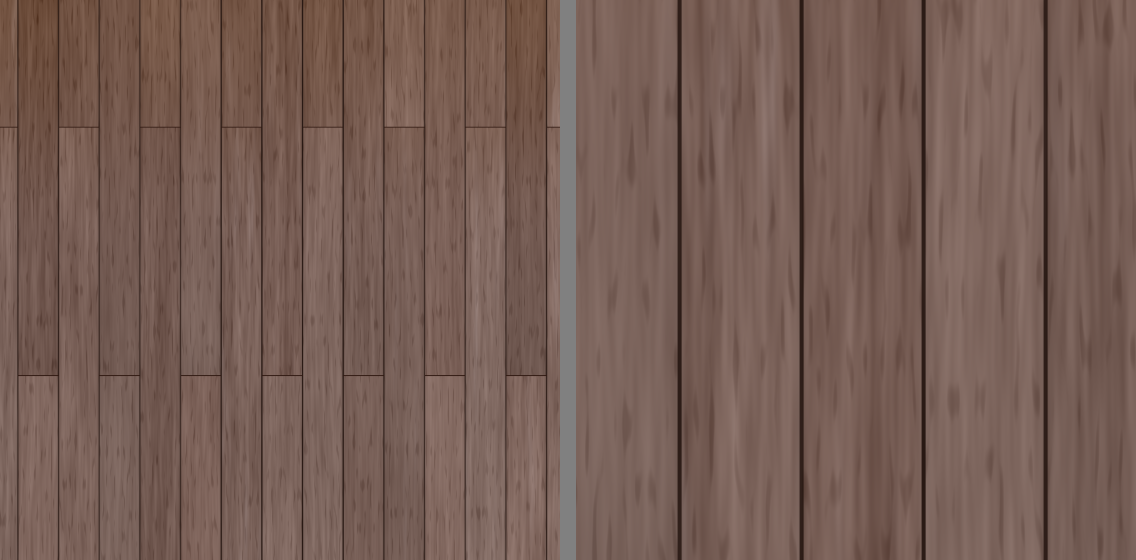
Left, the full canvas; right, a detail of the centre.
This texture is drawn by a Shadertoy shader. Its source:

```glsl
// Floor of narrow upright wood planks laid in running bond, with thin dark seams.
// Each plank gets a hashed tone and its own stretched gradient-noise grain:
// wavy fibres, short dark pores and occasional pale streaks.

const float PLANK_WIDTH = 0.07262;
const float PLANK_LENGTH = 0.8868;
const vec2 FIRST_CORNER = vec2(0.0319, 0.3294);
const float SEAM_WIDTH = 0.0024;
const float JOINT_WIDTH = 0.0019;

const vec3 WOOD = vec3(0.485, 0.380, 0.345);
const vec3 WARM_SHIFT = vec3(-0.012, -0.030, -0.062);
const vec3 GREY_SHIFT = vec3(-0.012, 0.008, 0.014);
const vec3 PALE_SHIFT = vec3(0.075, 0.085, 0.095);
const vec3 SEAM_COLOR = vec3(0.14, 0.08, 0.06);
const vec3 JOINT_COLOR = vec3(0.19, 0.10, 0.07);

float hash(vec2 p) {
    vec3 q = fract(p.xyx * 0.1031);
    q += dot(q, q.yzx + 33.33);
    return fract((q.x + q.y) * q.z);
}

vec2 gradient(vec2 cell) {
    float angle = 6.28318 * hash(cell);
    return vec2(cos(angle), sin(angle));
}

// Gradient noise, roughly -0.7 to 0.7
float noise(vec2 p) {
    vec2 i = floor(p), f = p - i;
    vec2 u = f * f * f * (f * (f * 6.0 - 15.0) + 10.0);
    vec2 e = vec2(1.0, 0.0);
    float low = mix(dot(gradient(i), f), dot(gradient(i + e.xy), f - e.xy), u.x);
    float high = mix(dot(gradient(i + e.yx), f - e.yx),
                     dot(gradient(i + e.xx), f - e.xx), u.x);
    return mix(low, high, u.y);
}

// Coverage of a line at signed distance d, smoothed over one pixel
float lineCoverage(float d, float width, float pixel) {
    return clamp(0.5 + (0.5 * width - abs(d)) / pixel, 0.0, min(1.0, width / pixel));
}

// Base tone of one plank; course counts the staggered rows
vec3 plankTone(vec2 id, float course, vec2 uv) {
    float light = 0.055 * (hash(id + 17.0) - 0.5)
                + 0.016 * (abs(course) - 1.0)
                + 0.030 * (uv.x - 0.5);
    float grey = hash(id + 53.0) * (1.0 - smoothstep(0.2, 0.9, uv.y));
    float warm = smoothstep(0.55, 1.05, uv.y) * mix(0.7, 1.2, hash(id + 71.0));
    return WOOD + light + GREY_SHIFT * grey + WARM_SHIFT * warm;
}

// Brightness change from fibres, broad figure and pores
float woodGrain(vec2 p, float strength) {
    p.x += 0.006 * noise(p * vec2(9.0, 2.5));
    float figure = noise(p * vec2(42.0, 2.2));
    float fibre = noise(p * vec2(130.0, 5.0));
    float fine = noise(p * vec2(260.0, 16.0) + 31.0);
    float pores = smoothstep(0.18, 0.5, noise(p * vec2(210.0, 26.0) + 7.0));
    return strength * (0.040 * figure + 0.055 * fibre + 0.045 * fine) - 0.060 * pores;
}

// Strength of the pale mineral streaks, present on some planks only
float paleStreaks(vec2 p, vec2 id) {
    float amount = smoothstep(0.5, 0.95, hash(id + 91.0));
    float band = smoothstep(0.05, 0.5, noise(p * vec2(65.0, 3.0) + 13.0));
    float breaks = 0.6 + 0.8 * noise(p * vec2(170.0, 14.0));
    return amount * band * breaks;
}

void mainImage(out vec4 fragColor, in vec2 fragCoord) {
    vec2 uv = fragCoord / iResolution.xy;
    vec2 pixel = 1.0 / iResolution.xy;

    // Plank layout: odd columns are shifted by half a length
    float across = (uv.x - FIRST_CORNER.x) / PLANK_WIDTH;
    float column = floor(across);
    float parity = mod(column, 2.0);
    float along = (uv.y - FIRST_CORNER.y) / PLANK_LENGTH - 0.5 * parity;
    float row = floor(along);
    vec2 id = vec2(column, row);

    // Wood, with the grain shifted to a new place for every plank
    vec2 grainPos = uv + vec2(hash(id), hash(id + 29.0)) * 9.0 + 2.0;
    vec3 color = plankTone(id, 2.0 * row + parity, uv);
    color += woodGrain(grainPos, mix(0.75, 1.25, hash(id + 43.0)));
    color += PALE_SHIFT * paleStreaks(grainPos, id);
    color += 0.03 * noise(uv * vec2(5.0, 4.0) + 3.0);

    // Soft shade toward the long edges
    float seamIndex = floor(across + 0.5);
    float seamDistance = (across - seamIndex) * PLANK_WIDTH;
    color *= 1.0 - 0.10 * exp(-abs(seamDistance) / 0.0025);

    // Long seams vary in depth and are deepest near the middle
    float middle = exp(-pow((seamIndex - 6.5) / 1.2, 2.0));
    float depth = min(0.58 + 0.25 * hash(vec2(seamIndex, 5.0)) + 0.25 * middle, 0.96);
    depth *= 1.0 + 0.12 * noise(vec2(seamIndex * 3.7, uv.y * 9.0));
    float seam = lineCoverage(seamDistance, SEAM_WIDTH, pixel.x);
    color = mix(color, SEAM_COLOR, seam * depth);

    // End joints
    float jointDistance = (along - floor(along + 0.5)) * PLANK_LENGTH;
    float joint = lineCoverage(jointDistance, JOINT_WIDTH, pixel.y);
    color = mix(color, JOINT_COLOR, joint * mix(0.9, 0.75, parity));

    fragColor = vec4(clamp(color, 0.0, 1.0), 1.0);
}
```
